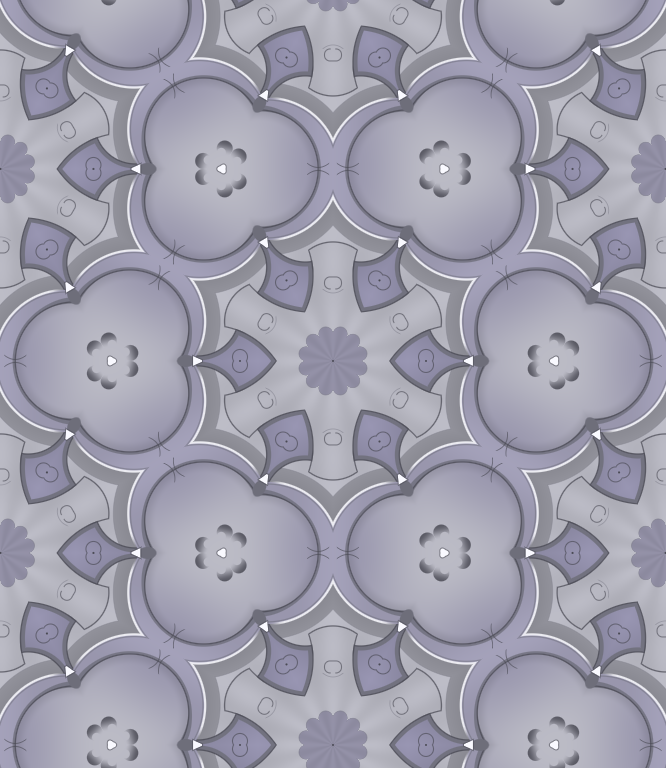
Give the GLSL for this pattern, as a Shadertoy shader.

```glsl
#define REPEATS_DOWN 2.0
#define TILE 384.0
#define CENTER vec2(0.5, 0.53)
#define LINE 0.65
#define PALE vec3(0.725, 0.725, 0.765)
#define LILAC vec3(0.60, 0.59, 0.68)
#define GEM vec3(0.53, 0.52, 0.62)
#define SHADOW vec3(0.56, 0.56, 0.595)
#define DARK vec3(0.43, 0.43, 0.48)
#define INK vec3(0.29, 0.29, 0.33)
#define SHINE vec3(0.94, 0.94, 0.96)

const float PI = 3.14159265;
float aa;

float fill(float d) { return clamp(0.5 - d / aa, 0.0, 1.0); }
float stroke(float d, float w) { return fill(abs(d) - w); }

// Offset from the nearest centre of a triangular lattice
vec2 hexCell(vec2 p) {
    vec2 s = TILE * vec2(sqrt(3.0), 1.0);
    vec2 a = mod(p + 0.5 * s, s) - 0.5 * s;
    vec2 b = mod(p, s) - 0.5 * s;
    return dot(a, a) < dot(b, b) ? a : b;
}

// Mirror the cell into one twelfth; x points at a trefoil centre
vec2 foldCell(vec2 p) {
    float a = abs(mod(atan(p.y, p.x) + PI / 6.0, PI / 3.0) - PI / 6.0);
    return length(p) * vec2(cos(a), sin(a));
}

float roundBox(vec2 p, vec2 size, float r) {
    vec2 q = abs(p) - size + r;
    return length(max(q, 0.0)) + min(max(q.x, q.y), 0.0) - r;
}

// Plate, arms, gems and rosette around the cell centre
vec3 hexPlate(vec2 p, float rim) {
    float r = length(p), a = atan(p.y, p.x);
    vec2 axis = vec2(cos(PI / 6.0), 0.5);
    vec2 arm = vec2(dot(p, axis), p.x * axis.y - p.y * axis.x);
    vec3 col = PALE * (0.985 + 0.025 * cos(a * 12.0) + 0.012 * sin(r * 0.06));

    // Shaded step beside the rim
    float step1 = rim - 15.0;
    col = mix(col, SHADOW * (0.96 + 0.004 * rim), fill(step1));
    col = mix(col, DARK, 0.3 * stroke(step1, 0.4));

    // Flared arm with an arched end
    float side = arm.y - 20.0 - 0.0065 * pow(arm.x - 85.0, 2.0);
    float armD = max(side, length(arm - vec2(79.0, 0.0)) - 40.0);
    armD = arm.x < 79.0 ? side : armD;
    vec3 armCol = PALE * (0.965 + 0.03 * cos(arm.y * 0.16) + 0.015 * sin(arm.x * 0.08));
    col = mix(col, armCol, fill(armD) * smoothstep(40.0, 90.0, r));
    col = mix(col, INK, 0.75 * stroke(armD, LINE) * smoothstep(88.0, 96.0, r));

    // Gem with concave shoulders and a bevelled border
    float gem = max(-side, 41.0 - length(p - vec2(135.0, 46.0)));
    gem = max(gem, p.x - 137.0);
    vec3 face = GEM * (1.13 - 0.0018 * abs(p.x - 75.0) - 0.003 * p.y);
    face = mix(DARK * 1.04, face, fill(gem + 4.5));
    col = mix(col, face, fill(gem));
    col = mix(col, INK, 0.8 * stroke(gem, LINE));

    // Engraved marks on gems and arms
    float heart = length(p - vec2(93.0, 4.0)) - 7.5;
    col = mix(col, INK, 0.7 * stroke(heart, 0.5));
    col = mix(col, INK, fill(length(p - vec2(93.0, 0.0)) - 1.0));
    float clasp = roundBox(arm - vec2(78.0, 0.0), vec2(6.0, 8.5), 5.5);
    float gap = smoothstep(1.5, 3.0, arm.y + max(arm.x - 78.0, 0.0));
    col = mix(col, INK, 0.65 * stroke(clasp, 0.5) * gap);
    float paren = length(arm - vec2(83.0, 0.0)) - 15.0;
    col = mix(col, DARK, 0.45 * stroke(paren, 0.4) * fill(arm.x - 72.0));

    // Twelve-petal rosette
    float petals = r - 27.0 - 8.0 * sqrt(abs(sin(6.0 * a)));
    col = mix(col, LILAC * (0.94 + 0.025 * cos(a * 12.0)), fill(petals));
    col = mix(col, DARK, 0.45 * stroke(petals, 0.4));
    return mix(col, INK, fill(r - 1.0));
}

// Domed trefoil; t is measured from its centre, x along a cusp
vec3 trefoilDome(vec2 t, vec2 lobe, vec3 col) {
    float r = length(t), a = atan(t.y, t.x);
    float d = length(lobe - vec2(37.0, 0.0)) - 59.0;
    float shade = smoothstep(8.0, 100.0, r) * (0.78 - 0.22 * cos(a * 3.0));
    vec3 dome = mix(PALE * 1.01, LILAC, shade);
    dome *= 1.0 - 0.09 * smoothstep(-12.0, 0.0, d);
    col = mix(col, dome, fill(d));
    float cusp = exp(-t.y * t.y / 700.0);
    col = mix(col, DARK, 0.8 * stroke(d - 1.5, 1.2 + 2.0 * cusp));
    col = mix(col, INK, 0.8 * stroke(d, LINE));

    // Crossed ticks at the lobe tips
    float along = lobe.x - 96.0;
    float tick = abs(lobe.y) - 1.5 - 0.035 * along * along;
    col = mix(col, INK, 0.65 * stroke(tick, 0.5) * fill(abs(along) - 11.0));

    // Paired curls around a bright seed
    vec2 c = t - vec2(19.0, 8.0);
    float curl = max(length(c) - 8.0, 4.5 - length(c + vec2(5.0, -1.0)));
    float depth = smoothstep(-7.0, 8.0, c.x + 0.3 * c.y);
    col = mix(col, mix(dome, INK, 0.85 * depth), fill(curl));
    float seed = r - 4.6 - 0.7 * cos(3.0 * a);
    col = mix(col, SHINE * 1.04, fill(seed));
    return mix(col, INK, 0.7 * stroke(seed, 0.5));
}

void mainImage(out vec4 fragColor, in vec2 fragCoord) {
    float unit = REPEATS_DOWN * TILE / iResolution.y;
    aa = 1.1 * unit;
    vec2 p = foldCell(hexCell((fragCoord - CENTER * iResolution.xy) * unit));
    vec2 t = vec2(TILE / sqrt(3.0) - p.x, p.y);
    vec2 dir = vec2(0.5, sqrt(0.75));
    vec2 lobe = vec2(dot(t, dir), dot(t, vec2(-dir.y, dir.x)));
    float rim = length(lobe - vec2(45.6, 0.0)) - 71.1;

    // Raised rim with a bright outer edge
    vec3 col = hexPlate(p, rim);
    vec3 band = LILAC * (1.0 + 0.07 * smoothstep(70.0, 111.0, lobe.x));
    col = mix(col, band, fill(rim));
    col = mix(col, DARK, 0.55 * stroke(rim + 2.2, 0.6));
    col = mix(col, SHINE, 0.95 * stroke(rim, 1.1) * smoothstep(5.0, 20.0, p.y));
    col = trefoilDome(t, lobe, col);

    // Dark clasp and white chip where two lobes meet
    float node = (length((p - vec2(147.0, 0.0)) / vec2(9.0, 6.0)) - 1.0) * 6.0;
    col = mix(col, DARK, fill(node));
    float chip = max(abs(p.x - 135.5) - 4.5, p.y - 0.45 * (p.x - 129.0));
    col = mix(col, SHINE * 1.04, fill(chip));
    col = mix(col, INK, 0.6 * stroke(chip - 0.5, 0.5));
    fragColor = vec4(col, 1.0);
}
```
